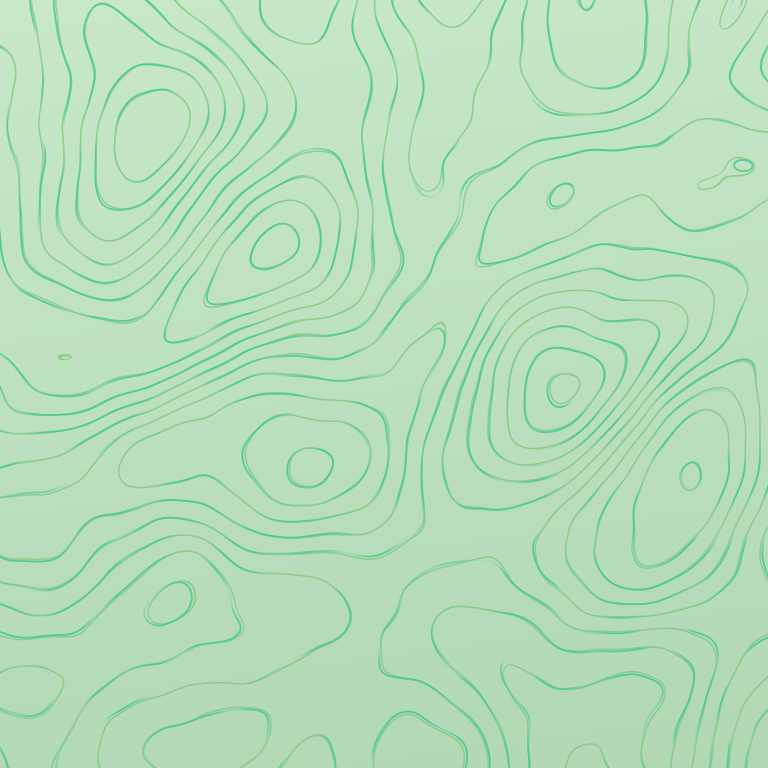
Give the GLSL for this pattern, as a WebGL 2 fragment shader.

```glsl
#version 300 es
precision highp float;

uniform vec2 u_resolution;
out vec4 fragColor;

// Unit gradient vector for a lattice cell
vec2 cellGradient(vec2 cell) {
    uvec2 k = uvec2(ivec2(cell) + 4096);
    uint n = k.x * 1597334677u ^ k.y * 3812015801u;
    n = (n ^ (n >> 15)) * 2246822519u;
    n ^= n >> 13;
    float angle = float(n & 65535u) / 65536.0 * 6.28319;
    return vec2(cos(angle), sin(angle));
}

float gradientNoise(vec2 p) {
    vec2 cell = floor(p), f = p - cell;
    vec2 u = f * f * f * (f * (f * 6.0 - 15.0) + 10.0);
    float a = dot(cellGradient(cell), f);
    float b = dot(cellGradient(cell + vec2(1, 0)), f - vec2(1, 0));
    float c = dot(cellGradient(cell + vec2(0, 1)), f - vec2(0, 1));
    float d = dot(cellGradient(cell + vec2(1, 1)), f - vec2(1, 1));
    return mix(mix(a, b, u.x), mix(c, d, u.x), u.y);
}

// Terrain height in contour levels, with ridges along the rising diagonal
float terrain(vec2 p) {
    vec2 q = vec2(p.x + p.y, p.y - p.x) * 0.7071;
    return 10.0 * gradientNoise(q * vec2(2.5, 4.1) + vec2(3.3, 7.6))
         + 2.2 * gradientNoise(q * vec2(5.6, 7.2) + vec2(11.4, 2.7))
         + 0.28 * gradientNoise(p * 17.0 + 5.2);
}

// Coverage of the contour strokes at a given height and slope
float contour(float height, float slope, float halfWidth, float pixel) {
    float distanceToLine = abs(fract(height) - 0.5) / max(slope, 1.0);
    return clamp((halfWidth - distanceToLine) / pixel + 0.5, 0.0, 1.0);
}

void main() {
    vec2 p = gl_FragCoord.xy / u_resolution.y;
    float pixel = 1.0 / u_resolution.y;

    float height = terrain(p);
    vec2 e = vec2(0.001, 0.0);
    float slope = length(vec2(terrain(p + e.xy), terrain(p + e.yx)) - height) / e.x;

    // Soft vertical background shade
    vec3 paleGreen = vec3(0.785, 0.91, 0.785);
    vec3 sageGreen = vec3(0.695, 0.845, 0.705);
    float shade = clamp(0.95 - 0.9 * p.y + 0.12 * (p.x - 0.5), 0.0, 1.0);
    vec3 color = mix(paleGreen, sageGreen, shade);

    // Olive understroke, drifting slightly away from the main contour
    float drift = 0.22 * gradientNoise(p * 9.0 + 20.0);
    float olive = contour(height + drift, slope, 0.001, pixel);
    color = mix(color, vec3(0.49, 0.78, 0.46), 0.72 * olive);

    // Teal overstroke, fading in and out along the line
    float ink = smoothstep(-0.28, 0.14, gradientNoise(p * 14.0 + 40.0));
    float teal = contour(height, slope, 0.0012, pixel);
    color = mix(color, vec3(0.29, 0.8, 0.59), 0.92 * ink * teal);

    fragColor = vec4(color, 1.0);
}
```
